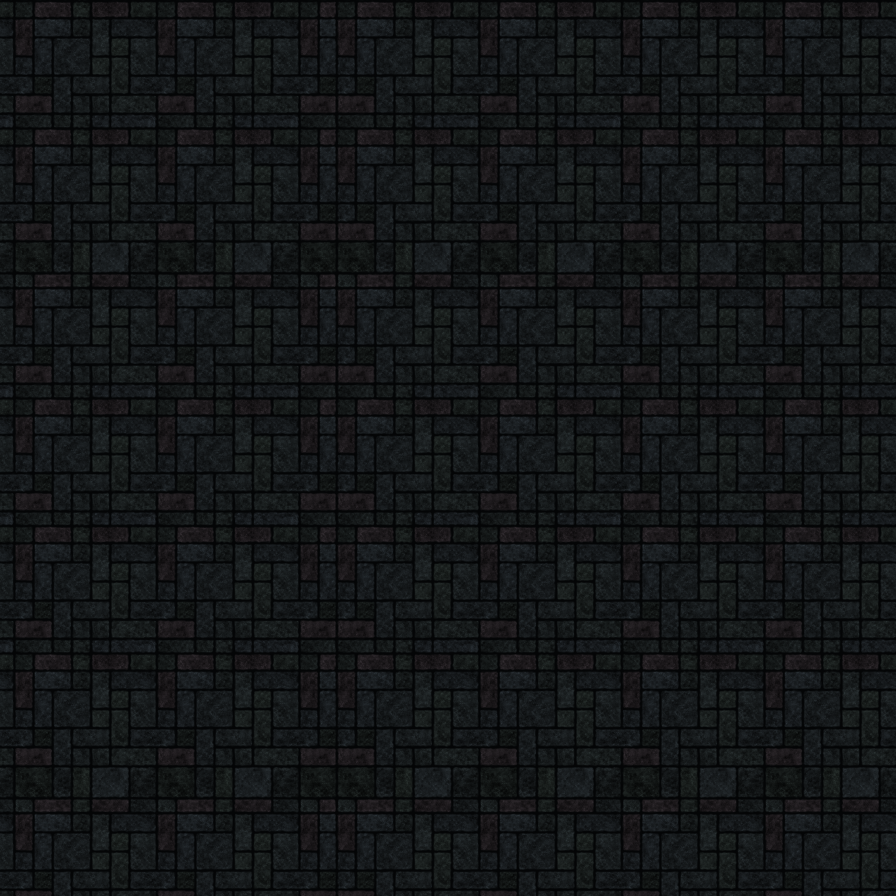
Give the GLSL for this texture, as a Shadertoy shader.

```glsl
// Dark castle masonry: a block of interlocking stones repeated over the wall.
// Bit masks per row tell which grid cells fuse into one stone; a rounded box
// distance cuts the mortar and layered value noise weathers each stone.

// Fused cells per row: bit c joins column c to the next, or to the row below.
const int JOIN_RIGHT[7] = int[7](34, 4, 4, 72, 33, 33, 18);
const int JOIN_DOWN[7] = int[7](17, 78, 32, 4, 0, 0, 0);
const int PLUM_STONES[7] = int[7](1, 0, 0, 0, 1, 0, 18);

float hash(vec2 p) {
    return fract(sin(dot(p, vec2(127.1, 311.7))) * 43758.545);
}

float noise(vec2 p) {
    vec2 i = floor(p), f = fract(p);
    f = f * f * (3.0 - 2.0 * f);
    return mix(mix(hash(i), hash(i + vec2(1, 0)), f.x),
               mix(hash(i + vec2(0, 1)), hash(i + vec2(1, 1)), f.x), f.y);
}

float fbm(vec2 p) {
    float sum = 0.0, amp = 0.5;
    for (int i = 0; i < 4; i++) {
        sum += amp * noise(p);
        p = mat2(1.6, 1.2, -1.2, 1.6) * p + 7.3;
        amp *= 0.55;
    }
    return sum / 1.01;
}

int bit(int mask, int column) {
    return (mask >> (column % 7)) & 1;
}

// Six equal columns and a wider seventh; indices may leave the block.
float columnEdge(int c) {
    float block = floor(float(c) / 7.0);
    return 16.45 * (float(c) - 7.0 * block) + 122.2 * block;
}

float rowEdge(int r, bool tall) {
    if (r < 6) return 16.4 * float(r);
    if (r == 6) return tall ? 109.3 : 94.5;
    return tall ? 122.0 : 109.3;
}

void mainImage(out vec4 fragColor, in vec2 fragCoord) {
    // The canvas spans 768 units, y pointing down.
    vec2 wall = fragCoord / iResolution.xy;
    wall = 768.0 * vec2(wall.x, 1.0 - wall.y);
    float pixel = 768.0 / iResolution.y;

    // Blocks restart at one vertical seam; every fourth course is taller.
    float seam = 288.7;
    vec2 p;
    p.x = mod(wall.x - seam + (wall.x < seam ? 32.0 : 0.0), 122.2);
    float y = mod(wall.y - 247.0, 450.0);
    float course = min(floor(y / 109.3), 3.0);
    p.y = y - 109.3 * course;
    bool tall = course > 2.5;

    // Grid cell, then the extent of the stone that owns it.
    int c = min(int(p.x / 16.45), 6);
    int r = 0;
    for (int i = 1; i < 7; i++) if (p.y >= rowEdge(i, tall)) r = i;
    int right = tall && r == 5 ? 17 : JOIN_RIGHT[r];
    int left = c - bit(right, c + 6);
    int top = r > 0 ? r - bit(JOIN_DOWN[r - 1], c) : r;
    vec2 lo = vec2(columnEdge(left), rowEdge(top, tall));
    vec2 hi = vec2(columnEdge(c + 1 + bit(right, c)),
                   rowEdge(r + 1 + bit(JOIN_DOWN[r], c), tall));
    int column = (left + 7) % 7;
    vec2 id = vec2(column, top + (tall && top > 4 ? 20 : 0));
    vec2 grain = p - lo + 90.0 * vec2(hash(id), hash(id + 5.7));

    // Stones are trimmed at the seam.
    float seamX = p.x - wall.x + seam;
    if (wall.x < seam) hi.x = min(hi.x, seamX);
    else lo.x = max(lo.x, seamX);

    // Rounded, slightly chipped outline.
    vec2 q = abs(p - 0.5 * (lo + hi)) - 0.5 * (hi - lo) + 2.4;
    float d = length(max(q, 0.0)) + min(max(q.x, q.y), 0.0) - 1.6;
    d += 0.9 * (noise(grain * 0.45) - 0.5);
    float stone = 1.0 - smoothstep(-0.8 - 0.5 * pixel, 0.2 + 0.5 * pixel, d);

    // Weathering: broad stains, fine grit and pale curved cracks.
    float stain = fbm(grain * 0.16);
    float grit = fbm(grain * 0.5 + 31.0);
    float vein = 1.0 - smoothstep(0.0, 0.07, abs(fbm(grain * 0.11 + 2.0 * stain) - 0.5));
    float light = 0.092 + 0.028 * (hash(id + 2.3) - 0.5);
    light += 0.09 * (stain - 0.5) + 0.11 * (grit - 0.5);
    light += 0.028 * vein * smoothstep(0.4, 0.7, grit);
    light += 0.022 * smoothstep(-2.6, -1.2, d) * noise(grain * 0.3 + 9.0);
    if (tall && top == 5) light += column == 4 ? 0.025 : column == 0 ? -0.02 : 0.0;

    // Slate blue to moss green, with a few plum stones.
    vec3 tint = mix(vec3(0.88, 1.02, 1.14), vec3(0.90, 1.08, 1.02), hash(id + 8.1));
    if (bit(PLUM_STONES[top], column) == 1) tint = vec3(1.08, 0.96, 1.05);
    vec3 mortar = vec3(0.014, 0.019, 0.023);
    vec3 color = mix(mortar, max(light, 0.025) * tint, stone);
    fragColor = vec4(color, 1.0);
}
```
